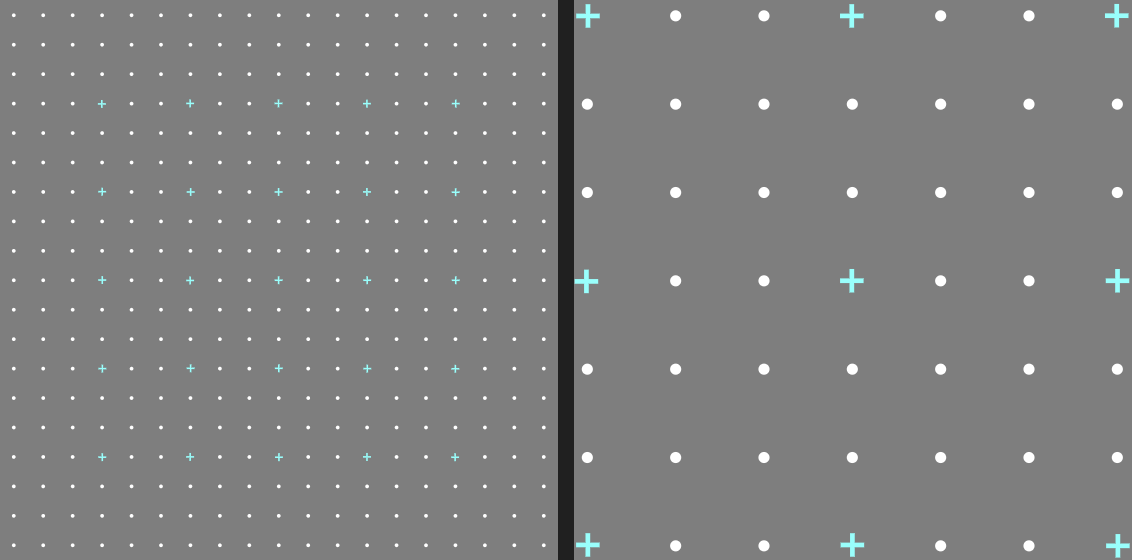
Left: the whole. Right: its middle third, enlarged.
A Shadertoy shader for this pattern:

```glsl
vec2 hash22(vec2 p) {
    vec3 q = fract(vec3(p.xyx) * vec3(0.1031, 0.1030, 0.0973));
    q += dot(q, q.yzx + 33.33);
    return fract((q.xx + q.yz) * q.zy);
}

float boxDistance(vec2 p, vec2 halfSize) {
    vec2 d = abs(p) - halfSize;
    return length(max(d, 0.0)) + min(max(d.x, d.y), 0.0);
}

float plusDistance(vec2 p, float arm, float halfWidth) {
    return min(boxDistance(p, vec2(arm, halfWidth)),
               boxDistance(p, vec2(halfWidth, arm)));
}

float coverage(float dist) {
    return clamp(0.5 - dist * iResolution.y, 0.0, 1.0);
}

void mainImage(out vec4 fragColor, in vec2 fragCoord) {
    // Square grid of 19 by 19 marks, indexed from the middle one
    float spacing = 0.05258;
    vec2 p = (fragCoord - 0.5 * iResolution.xy) / iResolution.y + vec2(0.0004, 0.0005);
    vec2 cell = round(p / spacing);
    vec2 local = p - cell * spacing;

    // Every third mark of the inner area is a plus
    bool onThird = all(lessThan(abs(cell - 3.0 * round(cell / 3.0)), vec2(0.5)));
    bool inner = max(abs(cell.x), abs(cell.y)) < 6.5;

    vec3 color = vec3(0.494);
    if (onThird && inner) {
        // Pluses sit slightly off the grid
        vec2 jitter = (hash22(cell + 20.0) - 0.5) * 0.0012;
        color = mix(color, vec3(0.6, 1.0, 0.99), coverage(plusDistance(local - jitter, 0.007, 0.0014)));
    } else {
        color = mix(color, vec3(1.0), coverage(length(local) - 0.0033));
    }
    fragColor = vec4(color, 1.0);
}
```
